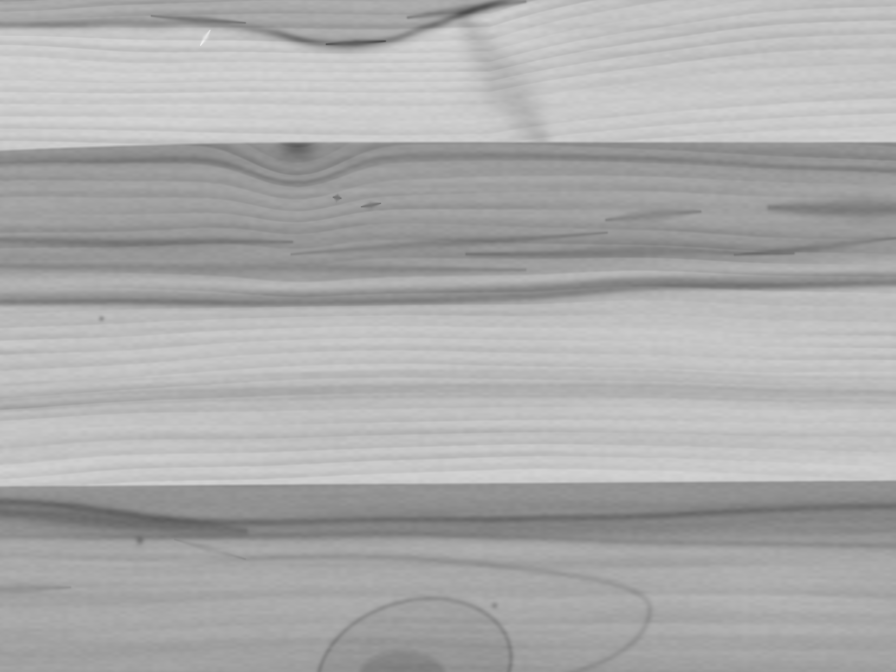
Write a Shadertoy shader that draws this texture.

```glsl
// Grey wooden boards with long grain, a cracked top edge, a knot and contour figures.
// Each board has a tone profile, bent growth rings and soft dark streaks; straight
// seams join the boards. Canvas space is 7.68 by 5.76 units with y pointing down.

float hash(vec2 p) {
    vec3 q = fract(vec3(p.xyx) * 0.1031);
    q += dot(q, q.yzx + 33.33);
    return fract((q.x + q.y) * q.z);
}

float noise(vec2 p) {
    vec2 i = floor(p), f = fract(p);
    f = f * f * (3.0 - 2.0 * f);
    return mix(mix(hash(i), hash(i + vec2(1, 0)), f.x),
               mix(hash(i + vec2(0, 1)), hash(i + vec2(1, 1)), f.x), f.y);
}

// Soft band of half width w around zero
float band(float d, float w) {
    return exp(-d * d / (w * w));
}

// Soft segment that tapers towards both ends
float streak(vec2 p, vec2 a, vec2 b, float w) {
    vec2 d = b - a;
    float h = clamp(dot(p - a, d) / dot(d, d), 0.0, 1.0);
    return band(length(p - a - d * h), w * (1.0 - 0.7 * abs(2.0 * h - 1.0)));
}

float ellipseDistance(vec2 q, vec2 r) {
    float k = length(q / r);
    return k * (k - 1.0) / max(length(q / (r * r)), 0.001);
}

// Growth rings: slow darkening, then a quick return to light
float rings(float x, float v, float frequency) {
    float s = fract(v * frequency + 0.9 * noise(vec2(x * 0.35, v * 2.5)));
    float strength = noise(vec2(x * 0.5 + 9.0, v * 5.0));
    return smoothstep(0.2, 0.8, s) * smoothstep(1.0, 0.8, s) * strength;
}

float topBoard(vec2 p) {
    float crack = 0.19 + 0.2 * smoothstep(1.5, 3.0, p.x) - 0.5 * smoothstep(2.9, 5.0, p.x);
    crack += 0.04 * (noise(vec2(p.x * 3.0, 2.0)) - 0.5);
    float below = p.y - crack;
    float bend = 0.55 * (1.0 - exp(-0.6 * max(p.x - 4.2, 0.0))) * (1.0 - 0.4 * p.y);
    float tone = mix(0.67, 0.81, smoothstep(-0.03, 0.12, below));
    tone -= 0.04 * smoothstep(4.0, 5.2, p.x) * smoothstep(1.3, 0.2, p.y);
    tone -= 0.07 * rings(p.x, p.y + bend, 10.0);
    tone -= 0.15 * band(below, 0.035) * (0.5 + noise(vec2(p.x * 2.0, 5.0)));
    tone -= 0.14 * streak(p, vec2(1.3, 0.15), vec2(2.1, 0.21), 0.03);
    tone -= 0.2 * streak(p, vec2(2.8, 0.39), vec2(3.3, 0.36), 0.03);
    tone -= 0.15 * streak(p, vec2(3.5, 0.15), vec2(4.5, 0.02), 0.05);
    tone -= 0.09 * streak(p, vec2(4.0, 0.2), vec2(4.65, 1.25), 0.25);
    return tone + 0.12 * streak(p, vec2(1.72, 0.39), vec2(1.8, 0.27), 0.02);
}

float knotBoard(vec2 p, float edge) {
    float depth = max(p.y - 1.25, 0.0);
    float v = p.y - 0.4 * band(p.x - 2.55, 0.45) * exp(-2.0 * depth);
    v -= 0.01 * (p.x - 3.3) * (p.x - 3.3) * exp(-depth);
    float tone = 0.64 - 0.06 * smoothstep(1.55, 1.2, v) - 0.04 * band(p.y - 2.1, 0.2);
    tone -= 0.08 * rings(p.x, v, 7.0) + 0.06 * band(v - 1.33, 0.03);
    // Knot and specks
    tone -= 0.18 * band(length((p - vec2(2.55, 1.28)) / vec2(2.0, 1.0)), 0.075);
    tone -= 0.18 * streak(p, vec2(2.86, 1.69), vec2(2.92, 1.7), 0.03);
    tone -= 0.16 * streak(p, vec2(3.1, 1.78), vec2(3.26, 1.75), 0.025);
    // Long streaks
    tone -= 0.11 * streak(p, vec2(5.2, 1.9), vec2(6.0, 1.82), 0.05);
    tone -= 0.14 * streak(p, vec2(6.6, 1.77), vec2(8.2, 1.81), 0.09);
    tone -= 0.09 * streak(p, vec2(2.5, 2.18), vec2(5.2, 2.01), 0.04);
    tone -= 0.10 * streak(p, vec2(4.0, 2.18), vec2(6.8, 2.16), 0.045);
    tone -= 0.08 * streak(p, vec2(6.3, 2.18), vec2(7.7, 2.04), 0.04);
    tone -= 0.09 * streak(p, vec2(-0.5, 2.05), vec2(2.5, 2.08), 0.05);
    tone -= 0.08 * streak(p, vec2(-1.0, 2.27), vec2(4.5, 2.3), 0.05);
    return tone + 0.08 * band(p.y - edge + 0.16, 0.07);
}

float lightBoard(vec2 p) {
    float v = p.y - 0.006 * (p.x - 4.5) * (p.x - 4.5);
    float tone = 0.775 - 0.04 * band(v - 2.6, 0.15) - 0.065 * band(v - 3.34, 0.11);
    tone += 0.03 * smoothstep(3.7, 4.1, p.y) - 0.025 * band(v - 3.72, 0.07);
    tone -= 0.03 * (band(v - 3.19, 0.02) + band(v - 3.31, 0.02) + band(v - 3.4, 0.02));
    return tone - 0.07 * rings(p.x, v, 9.0) - 0.15 * band(length(p - vec2(0.87, 2.73)), 0.025);
}

float bottomBoard(vec2 p) {
    float main = 4.3 + 0.18 * smoothstep(0.0, 2.0, p.x) - 0.14 * smoothstep(3.0, 8.0, p.x);
    float lower = 4.6 + 0.08 * smoothstep(3.5, 7.7, p.x);
    float tone = mix(0.575, 0.665, smoothstep(-0.08, 0.12, p.y - lower));
    tone += 0.03 * band(length((p - vec2(6.6, 5.1)) / vec2(2.5, 1.0)), 0.4);
    tone -= 0.04 * smoothstep(5.2, 5.8, p.y) + 0.05 * rings(p.x, p.y, 4.0);
    tone -= 0.13 * band(p.y - main, 0.035) + 0.05 * band(p.y - main - 0.08, 0.07);
    tone -= 0.06 * band(p.y - lower, 0.03);
    tone -= 0.09 * streak(p, vec2(-0.6, 4.35), vec2(2.1, 4.55), 0.1);
    tone -= 0.05 * streak(p, vec2(1.5, 4.62), vec2(2.1, 4.8), 0.03);
    tone -= 0.07 * streak(p, vec2(-0.3, 5.05), vec2(0.6, 5.02), 0.04);
    tone -= 0.15 * band(length(p - vec2(1.2, 4.63)), 0.035);
    // Nested contour figures
    vec2 q = p - vec2(2.9, 5.22);
    float outer = ellipseDistance(q, vec2(2.67, q.y < 0.0 ? 0.44 : 0.85));
    tone -= 0.065 * band(outer, 0.03) * smoothstep(1.6, 2.4, p.x);
    q = p - vec2(3.55, 5.76);
    float inner = ellipseDistance(q + vec2(0.0, 0.15 * q.x), vec2(0.83, 0.62));
    tone -= 0.10 * band(inner, 0.025) + 0.035 * smoothstep(0.03, -0.06, inner);
    float core = ellipseDistance(p - vec2(3.45, 5.8), vec2(0.38, 0.22));
    return tone - 0.07 * smoothstep(0.03, -0.05, core) - 0.12 * band(length(p - vec2(4.24, 5.18)), 0.03);
}

void mainImage(out vec4 fragColor, in vec2 fragCoord) {
    vec2 p = vec2(fragCoord.x, iResolution.y - fragCoord.y) / iResolution.y * 5.76;
    vec2 g = p + vec2(0.0, 0.05 * (noise(p * vec2(0.9, 2.0)) - 0.5));
    float left = max(3.0 - p.x, 0.0);
    float edge = 2.59 - 0.16 * smoothstep(2.0, 8.0, p.x);

    // Boards from top to bottom
    float tone = mix(topBoard(g), knotBoard(g, edge), smoothstep(-0.015, 0.015, p.y - 1.22 - 0.008 * left * left));
    tone = mix(tone, lightBoard(g), smoothstep(-0.03, 0.04, g.y - edge));
    tone -= 0.15 * band(g.y - edge, 0.04) + 0.06 * band(g.y - edge + 0.07, 0.04);
    tone = mix(tone, bottomBoard(g), smoothstep(-0.015, 0.015, p.y - 4.17 + 0.0065 * p.x));

    // Fibres and fine mottling
    tone += 0.03 * (noise(g * vec2(0.7, 22.0)) - 0.5);
    tone += 0.025 * (noise(p * vec2(18.0, 40.0)) - 0.5);
    fragColor = vec4(vec3(tone), 1.0);
}
```
